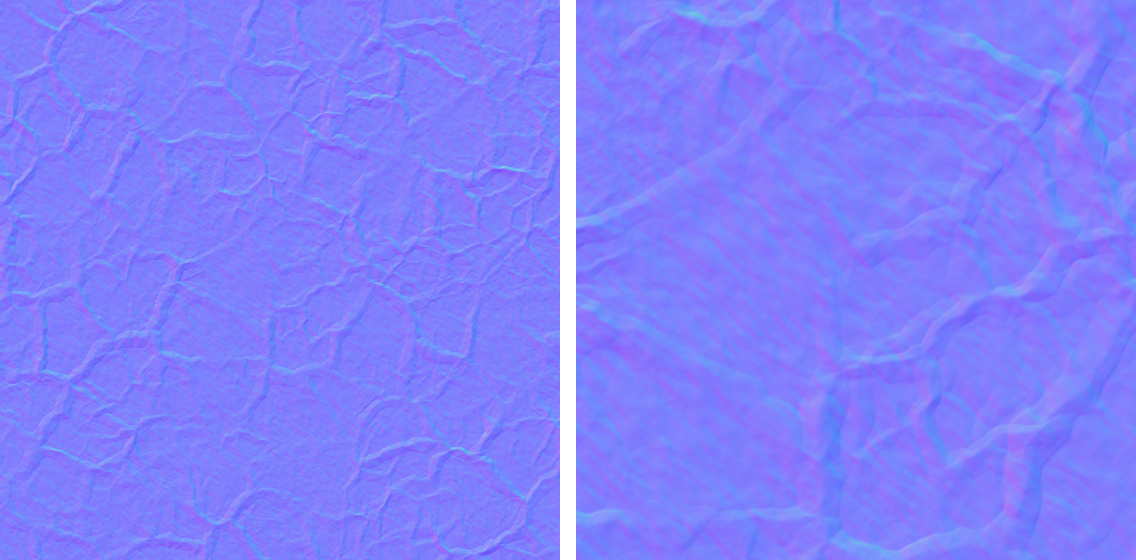
Left, the full canvas; right, a detail of the centre.
Give the GLSL for this texture map, as a Shadertoy shader.

```glsl
// Tangent-space normal map of cracked, weathered hide with fine diagonal grain.

float hash(vec2 p) {
    vec3 q = fract(p.xyx * vec3(0.1031, 0.1030, 0.0973));
    q += dot(q, q.yzx + 33.33);
    return fract((q.x + q.y) * q.z);
}

vec2 hash2(vec2 p) {
    return vec2(hash(p), hash(p + 57.3));
}

float noise(vec2 p) {
    vec2 i = floor(p), f = fract(p);
    f = f * f * f * (f * (f * 6.0 - 15.0) + 10.0);
    return mix(mix(hash(i), hash(i + vec2(1, 0)), f.x),
               mix(hash(i + vec2(0, 1)), hash(i + vec2(1, 1)), f.x), f.y);
}

vec2 noise2(vec2 p) {
    return vec2(noise(p), noise(p + 41.7)) - 0.5;
}

float fbm(vec2 p) {
    float sum = 0.0, amp = 0.5;
    for (int i = 0; i < 4; i++) {
        sum += amp * noise(p);
        p = mat2(1.6, 1.2, -1.2, 1.6) * p + 17.0;
        amp *= 0.5;
    }
    return sum;
}

// V-shaped groove depth (0..1) along Voronoi borders; one wall is steeper.
float grooves(vec2 p, float width) {
    vec2 cell = floor(p), f = fract(p);
    vec2 home = vec2(0), nearest = vec2(0);
    float best = 9.0;
    for (int y = -1; y <= 1; y++)
    for (int x = -1; x <= 1; x++) {
        vec2 g = vec2(x, y);
        vec2 r = g + 0.05 + 0.9 * hash2(cell + g) - f;
        if (dot(r, r) < best) {
            best = dot(r, r);
            nearest = r;
            home = g;
        }
    }
    float depth = 0.0;
    for (int y = -2; y <= 2; y++)
    for (int x = -2; x <= 2; x++) {
        vec2 g = home + vec2(x, y);
        if (x == 0 && y == 0) continue;
        vec2 r = g + 0.05 + 0.9 * hash2(cell + g) - f;
        vec2 dir = normalize(r - nearest);
        float d = dot(0.5 * (r + nearest), dir);
        float facing = 0.5 + 0.5 * dot(dir, vec2(0.26, -0.97));
        float t = d / (width * mix(1.9, 0.85, facing));
        depth = max(depth, 1.06 - sqrt(t * t + 0.02));
    }
    // Round the rim a little
    return depth * smoothstep(0.0, 0.25, depth);
}

float height(vec2 p) {
    // Jagged, wandering crack paths on a grid turned by 45 degrees
    vec2 q = p + 0.045 * noise2(p * 7.0) + 0.016 * noise2(p * 24.0 + 5.0)
               + 0.008 * noise2(p * 60.0 + 9.0) + 0.003 * noise2(p * 130.0);
    q = vec2(q.x - q.y, q.x + q.y) * 0.7071;

    // Large plates, smaller splits and a few hairlines
    float mainFade = mix(0.35, 1.0, smoothstep(0.2, 0.65, noise(p * 10.0 + 3.0)));
    float splitFade = smoothstep(0.3, 0.8, noise(p * 9.0 + 31.0));
    float hairFade = smoothstep(0.45, 0.9, noise(p * 12.0 + 63.0));
    float h = -0.0020 * mainFade * grooves(q * 8.5 + 12.0, 0.085);
    h -= 0.0010 * splitFade * grooves(q * 15.0 + 30.0, 0.10);
    h -= 0.0004 * hairFade * grooves(q * 27.0 + 60.0, 0.12);

    // Soft swelling and rough crust
    h += 0.0021 * fbm(p * 13.0 + 7.0);
    float rough = smoothstep(0.35, 0.75, noise(p * 6.0 + 80.0));
    h += 0.0007 * (0.5 + 0.7 * rough) * fbm(p * 95.0);

    // Streaks falling from upper left to lower right
    vec2 s = vec2(dot(p, vec2(0.64, -0.77)), dot(p, vec2(0.77, 0.64)));
    s += 0.008 * noise2(p * 18.0 + 11.0);
    h += 0.00060 * noise(s * vec2(26, 65) + 5.0);
    h += 0.00052 * noise(s * vec2(60, 150) + 13.0);
    h += 0.00036 * noise(s * vec2(110, 270) + 29.0);
    return h;
}

void mainImage(out vec4 fragColor, in vec2 fragCoord) {
    vec2 p = fragCoord / iResolution.y;
    vec2 e = vec2(0.0009, 0);

    // Slope by central differences; green points down the canvas
    float dx = (height(p + e.xy) - height(p - e.xy)) / (2.0 * e.x);
    float dy = (height(p + e.yx) - height(p - e.yx)) / (2.0 * e.x);
    vec3 normal = normalize(vec3(-dx, dy, 1.0));
    vec3 color = 0.5 + 0.5 * normal;
    fragColor = vec4(color * vec3(1, 0.995, 0.992), 1.0);
}
```
